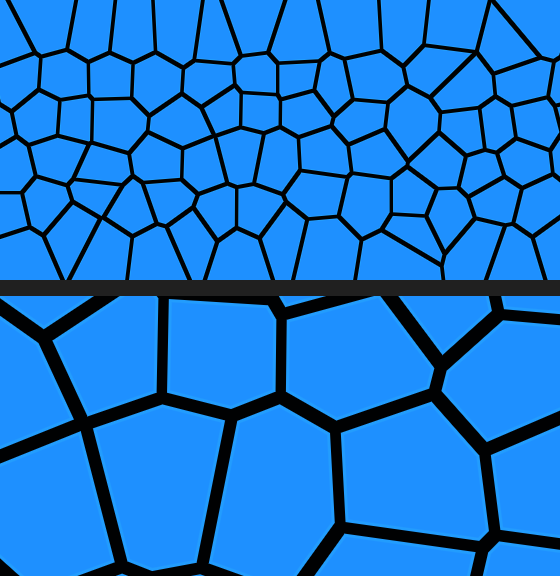
Top, the full canvas; bottom, a detail of the centre.
Give the GLSL for this pattern, as a WebGL 1 fragment shader.

```glsl
precision highp float;
// Irregular cell mosaic: flat blue Voronoi cells parted by black lines.
// Sites are a jittered, staggered grid with a limited number of rows, so the
// outer cells stretch to the border; lines are thicker on the diagonals.

uniform vec2 u_resolution;

#define SPACING vec2(0.166, 0.147)   // site spacing, in canvas heights
#define ROWS 6.0                     // rows of sites, centred vertically
#define JITTER 0.74                  // site displacement, in grid steps
#define STAGGER 0.5                  // shift of every other row
#define LINE_HALF 0.0061             // half width of an upright line
#define HALO_WIDTH 0.0036            // faint bright rim beside the lines
#define SEED 17.0
#define CELL_COLOR vec3(0.118, 0.563, 1.0)
#define HALO_COLOR vec3(0.135, 0.615, 0.995)
#define LINE_COLOR vec3(0.0, 0.004, 0.008)

vec2 hash2(vec2 p) {
  p += SEED;
  vec2 k = vec2(dot(p, vec2(127.1, 311.7)), dot(p, vec2(269.5, 183.3)));
  return fract(sin(k) * 43758.5453);
}

// Position of the site in a grid cell, in canvas heights.
vec2 sitePosition(vec2 cell) {
  vec2 offset = 0.5 + JITTER * (hash2(cell) - 0.5);
  offset.x += STAGGER * (mod(cell.y, 2.0) - 0.5);
  vec2 grid = cell + offset;
  return vec2(grid.x, grid.y - 0.5 * ROWS) * SPACING + vec2(0.0, 0.5);
}

bool hasSite(vec2 cell) {
  return cell.y > -0.5 && cell.y < ROWS - 0.5;
}

// Signed distance to the nearest line, negative inside it.
float lineDistance(vec2 p) {
  vec2 base = floor((p - vec2(0.0, 0.5)) / SPACING + vec2(0.0, 0.5 * ROWS));

  // Find the nearest site.
  vec2 nearest = vec2(0.0);
  float best = 1e3;
  for (int j = -3; j <= 3; j++) {
    for (int i = -3; i <= 3; i++) {
      vec2 cell = base + vec2(float(i), float(j));
      if (hasSite(cell)) {
        vec2 site = sitePosition(cell);
        float d = distance(p, site);
        if (d < best) {
          best = d;
          nearest = site;
        }
      }
    }
  }

  // Measure to the bisectors between it and the other sites.
  float edge = 1e3;
  for (int j = -3; j <= 3; j++) {
    for (int i = -3; i <= 3; i++) {
      vec2 cell = base + vec2(float(i), float(j));
      if (hasSite(cell)) {
        vec2 site = sitePosition(cell);
        vec2 apart = site - nearest;
        if (dot(apart, apart) > 1e-6) {
          vec2 normal = normalize(apart);
          float d = dot(0.5 * (site + nearest) - p, normal);
          edge = min(edge, d - LINE_HALF * (abs(normal.x) + abs(normal.y)));
        }
      }
    }
  }
  return edge;
}

void main() {
  vec2 p = gl_FragCoord.xy / u_resolution.y;
  float pixel = 1.0 / u_resolution.y;
  float d = lineDistance(p);

  // Cell fill with a faint rim, then the smooth-edged line.
  float halo = 1.0 - smoothstep(0.7 * HALO_WIDTH, 1.3 * HALO_WIDTH, d);
  vec3 color = mix(CELL_COLOR, HALO_COLOR, halo);
  float ink = clamp(0.5 - d / pixel, 0.0, 1.0);
  color = mix(color, LINE_COLOR, ink);

  gl_FragColor = vec4(color, 1.0);
}
```
